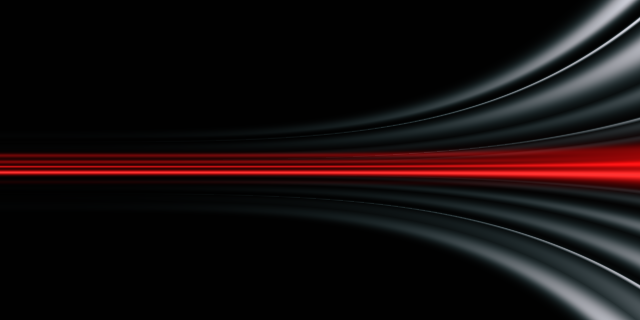
Reproduce this background procedurally as a Shadertoy shader.

```glsl
// Silver light trails fan out to the right around a flat bundle of red beams.
// A power curve bends the canvas into flow coordinates, in which each
// trail is a soft asymmetric ridge; the red beams widen along the same curve.

const float AXIS = 0.471;        // height of the vanishing line
const float BEND = 4.15;         // exponent of the fan curve
const vec3 STEEL = vec3(0.22, 0.33, 0.35);
const vec3 SILVER = vec3(0.87, 0.88, 0.92);
const vec3 RED = vec3(0.86, 0.025, 0.03);
const vec3 HOT = vec3(0.10, 0.17, 0.16);

// Trails: distance from axis, width towards axis, width away, brightness
const vec4 UPPER[7] = vec4[7](
    vec4(0.565, 0.036, 0.075, 0.95),
    vec4(0.471, 0.009, 0.006, 1.00),
    vec4(0.375, 0.075, 0.055, 0.78),
    vec4(0.235, 0.040, 0.030, 0.42),
    vec4(0.159, 0.008, 0.004, 0.55),
    vec4(0.135, 0.022, 0.016, 0.28),
    vec4(0.098, 0.012, 0.008, 0.22));
const vec4 LOWER[7] = vec4[7](
    vec4(0.570, 0.090, 0.060, 0.92),
    vec4(0.430, 0.055, 0.090, 0.45),
    vec4(0.366, 0.005, 0.010, 0.85),
    vec4(0.285, 0.050, 0.035, 0.60),
    vec4(0.178, 0.030, 0.026, 0.52),
    vec4(0.098, 0.018, 0.016, 0.28),
    vec4(0.070, 0.006, 0.008, 0.22));

// Beams: offset at left, offset at right, width at left, brightness
const vec4 BEAMS[6] = vec4[6](
    vec4(-0.010, -0.018, 0.0075, 1.00),
    vec4( 0.008,  0.016, 0.0035, 0.75),
    vec4( 0.023,  0.034, 0.0055, 0.42),
    vec4( 0.043,  0.060, 0.0065, 0.42),
    vec4(-0.040, -0.055, 0.0060, 0.10),
    vec4( 0.018,  0.025, 0.0250, 0.14));

// Soft ridge with its own width on either side, never thinner than a pixel
float ridge(float d, float below, float above, float pixel) {
    float width = d < 0.0 ? below : above;
    float safeWidth = max(width, pixel);
    float t = d / safeWidth;
    return exp(-t * t) * width / safeWidth;
}

// Silver colour: dim light is bluish steel, strong light is nearly white
vec3 silverLight(float light) {
    return light * mix(STEEL * 1.6, SILVER, smoothstep(0.1, 0.75, light));
}

float fanLight(float offset, float curve, float pixel) {
    bool up = offset > 0.0;
    float spread = mix(up ? 0.182 : 0.207, 1.0, curve);
    float flow = abs(offset) / spread;
    float light = 0.0;
    for (int i = 0; i < 7; i++) {
        vec4 trail = up ? UPPER[i] : LOWER[i];
        float glow = ridge(flow - trail.x, trail.y, trail.z, pixel / spread);
        light = max(light, glow * trail.w);
    }
    return light;
}

vec3 beamLight(float offset, float curve, float pixel) {
    vec3 sum = vec3(0.0);
    for (int i = 0; i < 6; i++) {
        vec4 beam = BEAMS[i];
        float center = mix(beam.x, beam.y, curve);
        float width = beam.z * (1.0 + 2.2 * curve);
        float light = ridge(offset - center, width, width, pixel) * beam.w;
        sum += RED * light + HOT * pow(light, 4.0);
    }
    return sum;
}

void mainImage(out vec4 fragColor, in vec2 fragCoord) {
    vec2 uv = fragCoord / iResolution.xy;
    float pixel = 0.8 / iResolution.y;
    float offset = uv.y - AXIS;
    float curve = pow(uv.x, BEND);

    // Trails brighten as they open out
    float fade = 0.025 + 0.975 * pow(uv.x, 2.6);
    vec3 color = vec3(0.003);
    color += silverLight(fanLight(offset, curve, pixel) * fade);
    color += beamLight(offset, curve, pixel);
    fragColor = vec4(min(color, 1.0), 1.0);
}
```
